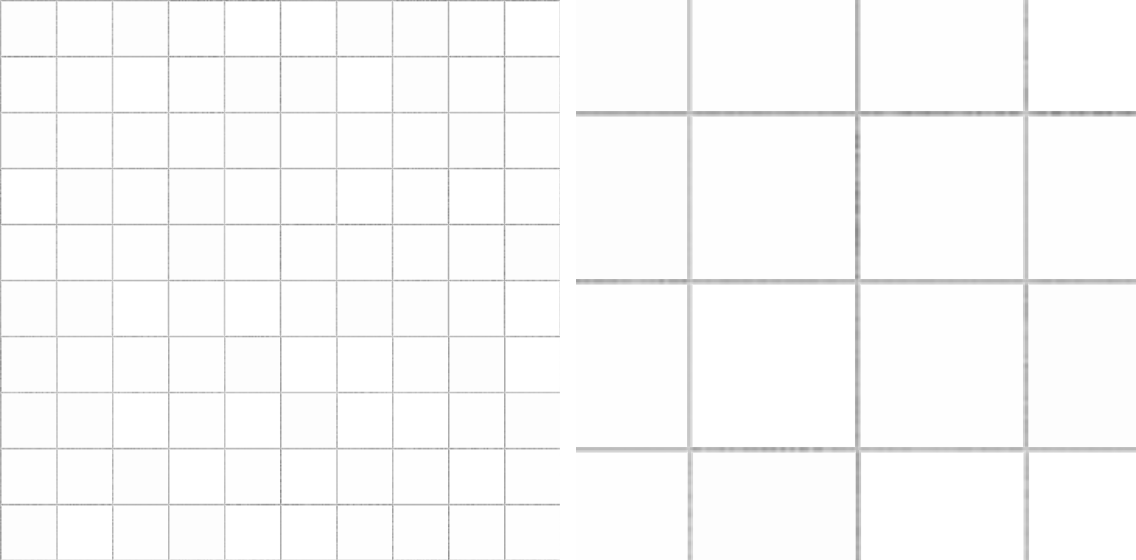
Left, the full canvas; right, a detail of the centre.
A WebGL 2 fragment shader for this pattern:

```glsl
#version 300 es
precision highp float;
// White square tiles, ten by ten, with thin grainy grey joints.

uniform vec2 u_resolution;
out vec4 fragColor;

float hash(vec2 p) {
    return fract(sin(dot(p, vec2(127.1, 311.7))) * 43758.5453);
}

// Smooth grain along one joint, wrapping after "cells" steps.
float grain(float along, float cells, float id) {
    float x = along * cells;
    float i = floor(x);
    float a = hash(vec2(mod(i, cells), id));
    float b = hash(vec2(mod(i + 1.0, cells), id));
    return mix(a, b, smoothstep(0.0, 1.0, x - i));
}

// Smooth-edged coverage of a stripe.
float stripe(float dist, float halfWidth, float pixel) {
    return clamp((halfWidth - abs(dist)) / (0.7 * pixel) + 0.5, 0.0, 1.0);
}

// Darkness of the joints that run along one axis.
float joints(float across, float along, float seed, float pixel) {
    float line = floor(across * 10.0 + 0.5);
    float lineId = mod(line, 10.0) + seed;
    float segment = mod(floor(along * 10.0), 10.0);
    float dist = across - line / 10.0;

    // Whole joints differ in tone, their segments in wear.
    float tone = 0.8 + 0.4 * hash(vec2(lineId, 5.0));
    float wear = hash(vec2(segment + 17.0, lineId));
    float speckle = grain(along, 360.0, lineId) - 0.5;

    // A pale grout bed with a darker, slightly off-centre core.
    float side = hash(vec2(lineId, 9.0)) < 0.5 ? -0.0005 : 0.0005;
    float bed = stripe(dist, 0.0017, pixel);
    float core = stripe(dist - side, 0.0009, pixel);
    float shade = (0.19 * bed + 0.11 * core) * tone;
    shade *= 1.0 + 0.2 * (wear - 0.5) + 0.6 * speckle * wear;

    // The joint pales slightly where it meets a crossing one.
    float toCrossing = abs(fract(along * 10.0 + 0.5) - 0.5) / 10.0;
    return shade * mix(0.8, 1.0, smoothstep(0.001, 0.003, toCrossing));
}

void main() {
    vec2 pixel = 1.0 / u_resolution;
    vec2 uv = gl_FragCoord.xy * pixel;

    // Rows are counted from the top; joints sit just inside the edges.
    vec2 p = vec2(uv.x, 1.0 - uv.y) - 0.001;

    // The lower rows are laid a hair further right.
    float slip = p.y > 0.6 ? 0.0004 : 0.0;
    float vertical = joints(p.x - slip, p.y, 0.0, pixel.x);
    float horizontal = joints(p.y, p.x, 40.0, pixel.y);

    // Tiles differ by a trace of off-white.
    float tint = 0.008 * hash(mod(floor(p * 10.0), 10.0) + 60.0);
    fragColor = vec4(vec3(1.0 - max(tint, max(vertical, horizontal))), 1.0);
}
```
